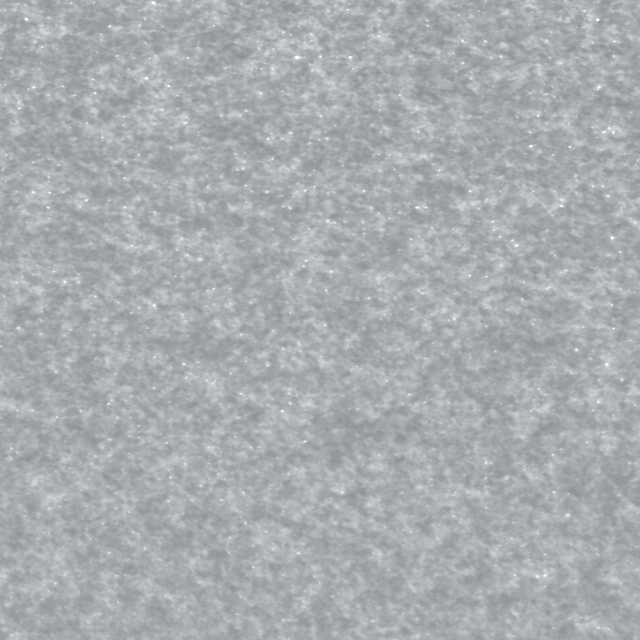
Write a Shadertoy shader that draws this texture.

```glsl
// Draws grey-blue granular snow in soft light with small ice glints.

float hash(vec2 p) {
    vec3 q = fract(vec3(p.xyx) * 0.1031);
    q += dot(q, q.yzx + 33.33);
    return fract((q.x + q.y) * q.z);
}

// Smooth value noise, centred on zero
float noise(vec2 p) {
    vec2 cell = floor(p);
    vec2 f = fract(p);
    f = f * f * f * (f * (f * 6.0 - 15.0) + 10.0);
    float low = mix(hash(cell), hash(cell + vec2(1, 0)), f.x);
    float high = mix(hash(cell + vec2(0, 1)), hash(cell + vec2(1, 1)), f.x);
    return mix(low, high, f.y) - 0.5;
}

// Clumps and grains: five turned octaves, strongest in the finer sizes
float snowRelief(vec2 p, float crispness) {
    mat2 turn = mat2(0.96, 0.28, -0.28, 0.96);
    float sum = 0.0;
    float frequency = 17.0;
    for (int i = 0; i < 5; i++) {
        float octave = float(i);
        float weight = exp(-0.18 * (octave - 2.7) * (octave - 2.7));
        weight *= mix(1.0, crispness, octave / 4.0);
        sum += weight * noise(p * frequency + 37.0 * octave + 50.0);
        p = turn * p;
        frequency *= 1.83;
    }
    return sum / 0.355;
}

// One small, slightly flattened glint per cell; only a few are bright
float glints(vec2 uv, float count, float seed) {
    vec2 p = uv * count;
    vec2 cell = floor(p) + seed;
    vec2 centre = 0.34 + 0.32 * vec2(hash(cell + 11.3), hash(cell + 47.9));
    vec2 offset = (fract(p) - centre) * vec2(0.9, 1.15);
    float radius = mix(0.13, 0.23, hash(cell + 83.1));
    float strength = pow(hash(cell + 5.7), 10.0);
    return strength * exp(-dot(offset, offset) / (radius * radius));
}

void mainImage(out vec4 fragColor, in vec2 fragCoord) {
    vec2 uv = fragCoord / iResolution.y;

    // Flatten the grains, a little more toward the far edge
    vec2 ground = vec2(uv.x + 0.12 * uv.y, uv.y * (1.2 + 0.12 * uv.y));
    float crispness = mix(0.9, 1.2, uv.y);
    float relief = snowRelief(ground, crispness);

    // Bright grains rise slightly further than the hollows sink
    float tone = 0.036 * relief + 0.0025 * (relief * relief - 1.0);
    tone += 0.01 * noise(uv * 5.0 + 9.0);
    vec3 color = vec3(0.655, 0.679, 0.686) + tone * vec3(1.0, 1.0, 1.03);

    // Glints gather on lit grains and toward the far edge
    float sparkle = glints(uv, 85.0, 3.0) + 0.8 * glints(uv + 0.37, 120.0, 211.0);
    float lit = smoothstep(-1.2, 1.3, relief) * mix(0.65, 1.25, uv.y);
    color += 0.34 * sparkle * lit * vec3(1.0, 0.99, 0.97);

    fragColor = vec4(clamp(color, 0.0, 1.0), 1.0);
}
```
